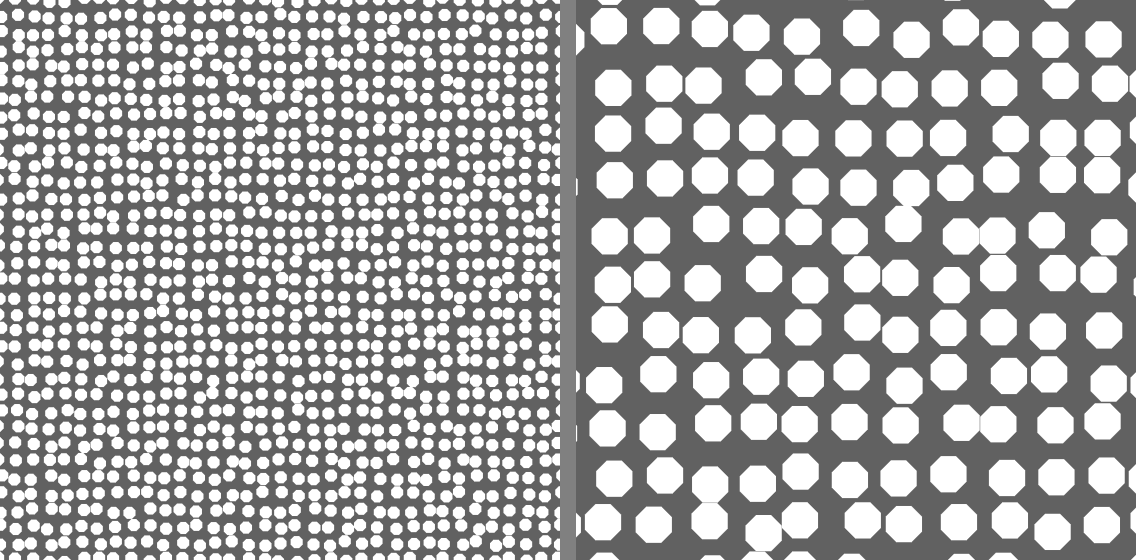
Left, the full canvas; right, a detail of the centre.
Give the GLSL for this pattern, as a Shadertoy shader.

```glsl
// White octagonal dots on flat grey, set on a square grid of 34 by 34.
// Each dot is nudged off its grid point by a wrapped hash, so that some
// neighbours just touch; the grid points on the border wrap and tile.

#define DOTS 34.0
#define APOTHEM 0.367
#define JITTER 0.14
#define GROUND vec3(0.38)
#define DOT_COLOUR vec3(1.0)
#define TAU 6.2831853

// Two random values in 0..1 per grid point
vec2 hash22(vec2 p) {
    vec2 q = vec2(dot(p, vec2(127.1, 311.7)), dot(p, vec2(269.5, 183.3)));
    return fract(sin(q) * 43758.5453);
}

// Signed distance to the flat sides of a regular octagon
float octagon(vec2 p, float apothem) {
    p = abs(p);
    return max(max(p.x, p.y), (p.x + p.y) * sqrt(0.5)) - apothem;
}

// Offset of a dot; the cosine favours the ends of the range
vec2 dotOffset(vec2 gridPoint) {
    return JITTER * cos(TAU * hash22(mod(gridPoint, DOTS) + 1.0));
}

void mainImage(out vec4 fragColor, in vec2 fragCoord) {
    vec2 p = fragCoord / iResolution.xy * DOTS;
    float pixel = DOTS / min(iResolution.x, iResolution.y);
    vec2 corner = floor(p);

    // Nearest dot among the four surrounding grid points
    float d = 1.0;
    for (int j = 0; j < 2; j++) {
        for (int i = 0; i < 2; i++) {
            vec2 gridPoint = corner + vec2(i, j);
            d = min(d, octagon(p - gridPoint - dotOffset(gridPoint), APOTHEM));
        }
    }

    // One-pixel smooth edge
    float cover = clamp(0.5 - d / pixel, 0.0, 1.0);
    fragColor = vec4(mix(GROUND, DOT_COLOUR, cover), 1.0);
}
```
